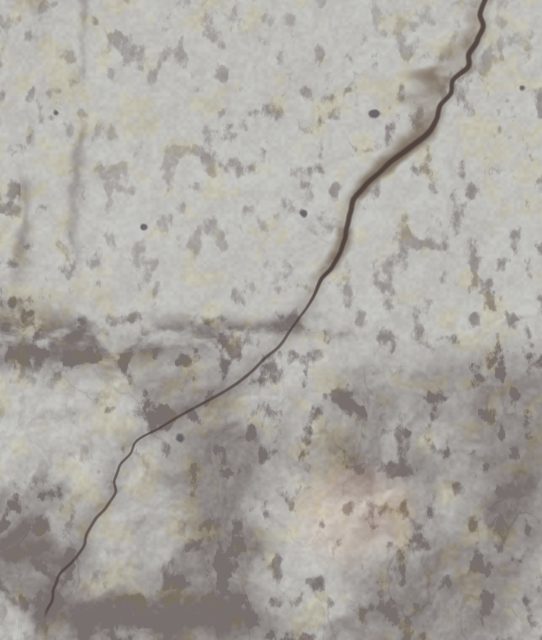
Reproduce this texture procedurally as a Shadertoy shader.

```glsl
// Weathered pale plaster split by a diagonal crack above a broken, mottled base.
// Layered value noise sets the tone, soft blobs place worn areas, and a
// height-driven curve carries the crack with its brown stain.

const vec3 PALE = vec3(0.765, 0.765, 0.75);
const vec3 SHADE = vec3(0.47, 0.44, 0.435);
const vec3 STAIN = vec3(0.48, 0.425, 0.365);
const vec3 CRACK = vec3(0.29, 0.24, 0.23);
const vec3 PIT = vec3(0.34, 0.32, 0.34);

float hash(vec2 cell) {
    vec3 q = fract(vec3(cell.xyx) * 0.1031);
    q += dot(q, q.yzx + 33.33);
    return fract((q.x + q.y) * q.z);
}

float noise(vec2 p) {
    vec2 i = floor(p), f = fract(p);
    f = f * f * (3.0 - 2.0 * f);
    vec2 e = vec2(1.0, 0.0);
    return mix(mix(hash(i), hash(i + e), f.x),
               mix(hash(i + e.yx), hash(i + e.xx), f.x), f.y);
}

float fbm(vec2 p) {
    float sum = 0.0, amp = 0.5;
    for (int k = 0; k < 5; k++) {
        sum += amp * noise(p);
        p = mat2(1.6, 1.2, -1.2, 1.6) * p + 7.3;
        amp *= 0.5;
    }
    return sum / 0.97;
}

float bell(float x, float center, float width) {
    float d = (x - center) / width;
    return exp(-d * d);
}

float blob(vec2 p, vec2 center, vec2 radius) {
    return 1.0 - smoothstep(0.5, 1.3, length((p - center) / radius));
}

// Horizontal position of the crack at height y.
float crackX(float y) {
    float bend = 0.185 * smoothstep(0.28, 0.48, y) + 0.07 * smoothstep(0.70, 0.82, y);
    float wander = 0.035 * (noise(vec2(y * 13.0, 4.0)) - 0.5);
    float jag = 0.012 * (noise(vec2(y * 48.0, 9.0)) - 0.5);
    return 0.06 + 0.45 * y + bend + wander + jag;
}

// Signed distance to the crack; negative on its left.
float crackDistance(vec2 p) {
    float h = 0.004;
    float slope = (crackX(p.y + h) - crackX(p.y - h)) / (2.0 * h);
    return (p.x - crackX(p.y)) / sqrt(1.0 + slope * slope);
}

// Sparse round pits, one candidate per jittered cell.
float pits(vec2 p, float scale, float chance, float px) {
    vec2 cell = floor(p * scale);
    vec2 jitter = vec2(hash(cell + 17.0), hash(cell + 41.0)) * 0.6 + 0.2;
    float radius = mix(0.004, 0.010, hash(cell + 73.0));
    float d = length(p - (cell + jitter) / scale) + 0.005 * (noise(p * 130.0) - 0.5);
    return step(hash(cell + 5.0), chance) * (1.0 - smoothstep(radius - 0.004, radius + px, d));
}

// Tone of the wall, 1 for clean plaster and 0 for deep shade.
float wallTone(vec2 p, vec2 warped, float base) {
    float mottling = smoothstep(0.33, 0.70, fbm(warped * 6.0 + 3.0));
    float tone = 0.99 - 0.10 * fbm(p * 7.0) - base * (0.05 + 0.60 * mottling);

    // Flecks and faint vertical weathering on the left.
    float flecks = smoothstep(0.57, 0.76, fbm(p * vec2(46.0, 34.0)));
    tone -= 0.50 * flecks * (0.5 + noise(p * 5.0));
    float streaks = bell(warped.x, 0.125, 0.008) + 1.2 * bell(warped.x, 0.04, 0.016);
    tone -= 0.42 * streaks * smoothstep(0.52, 0.62, p.y) * smoothstep(0.35, 0.70, fbm(p * vec2(24.0, 12.0)));

    // Rough ledge that thins toward the crack.
    float ledge = bell(warped.y, 0.475 + 0.03 * p.x, mix(0.05, 0.014, smoothstep(0.0, 0.5, p.x)));
    tone -= ledge * (1.0 - smoothstep(0.42, 0.66, p.x)) * (0.12 + 0.75 * smoothstep(0.35, 0.65, fbm(p * vec2(22.0, 34.0))));

    // Clean flakes and worn hollows.
    float flakes = max(blob(warped, vec2(0.22, 0.18), vec2(0.09, 0.10)),
                       blob(warped, vec2(0.05, 0.33), vec2(0.10, 0.09)));
    tone = mix(tone, 0.91, 0.75 * flakes);
    tone -= 0.30 * blob(warped, vec2(0.56, 0.34), vec2(0.06, 0.10));
    tone -= 0.30 * blob(warped, vec2(0.05, 0.155), vec2(0.045, 0.04));
    tone -= 0.35 * blob(warped, vec2(0.24, 0.045), vec2(0.18, 0.035));
    tone -= 0.28 * blob(warped, vec2(0.80, 0.21), vec2(0.05, 0.05));

    // Side-lit relief and hairline curls.
    vec2 lit = vec2(-0.006, 0.008);
    float relief = fbm(warped * 24.0) - fbm((warped + lit) * 24.0);
    float curls = 1.0 - smoothstep(0.0, 0.03, abs(fbm(warped * vec2(14.0, 9.0)) - 0.5));
    tone += relief * mix(0.22, 0.75, max(base, ledge));
    return tone - 0.17 * curls * base * noise(p * 16.0);
}

void mainImage(out vec4 fragColor, in vec2 fragCoord) {
    float px = 1.0 / iResolution.y;
    vec2 p = fragCoord * px;
    vec2 warped = p + 0.06 * (vec2(fbm(p * 11.0), fbm(p * 11.0 + 31.0)) - 0.5);
    float base = 1.0 - smoothstep(0.38, 0.52, warped.y + 0.12 * (fbm(p * 4.0) - 0.5));
    float upper = smoothstep(0.50, 0.57, p.y);
    float d = crackDistance(p);

    float tone = wallTone(p, warped, base);
    tone -= 0.28 * bell(d, -0.004, 0.018) * (1.0 - upper);
    tone += 0.13 * (noise(p * 190.0) - 0.5) + 0.10 * (noise(p * 95.0) - 0.5);
    vec3 color = mix(SHADE, PALE, clamp(tone, 0.0, 1.04));

    // Ochre and rosy mineral tints.
    float ochre = smoothstep(0.52, 0.72, fbm(p * 30.0 + 60.0));
    color += ochre * vec3(0.012, 0.002, -0.045);
    color += blob(warped, vec2(0.55, 0.20), vec2(0.09, 0.08)) * vec3(0.035, 0.0, -0.02);

    // Brown seepage, spreading left of the upper crack.
    float spread = mix(0.013, 0.018 + 0.045 * bell(p.y, 0.87, 0.07), step(d, 0.0));
    float stain = upper * (1.0 - smoothstep(0.3, 1.2, abs(d + 0.012 * (fbm(p * 26.0) - 0.5)) / spread));
    color = mix(color, STAIN, stain * (0.25 + 0.65 * smoothstep(0.30, 0.65, fbm(warped * 17.0))));

    color = mix(color, PIT, 0.8 * pits(p, 5.5, 0.28, px));
    float width = mix(0.0011, 0.0032, upper) * (0.5 + noise(vec2(p.y * 22.0, 2.0)));
    float line = 1.0 - smoothstep(width * 0.4, width + 1.5 * px, abs(d));
    float depth = mix(0.70, 0.88, upper) * smoothstep(0.03, 0.05, p.y);
    color = mix(color, CRACK, line * depth);
    fragColor = vec4(color, 1.0);
}
```
